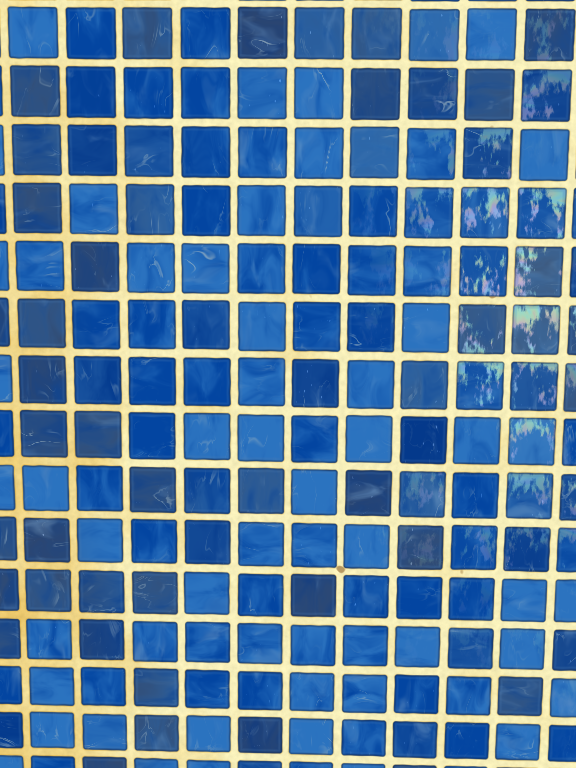
This texture is drawn by a WebGL 2 fragment shader. Its source:

```glsl
#version 300 es
precision highp float;
// Blue glass mosaic with cream grout, seen slightly in perspective.
// The plane is bent into a grid of cells; each cell holds a rounded tile
// whose tone, milky veins and window glints come from hashes and noise.

uniform vec2 u_resolution;
out vec4 fragColor;

vec2 hash2(vec2 p) {
  vec3 q = fract(p.xyx * vec3(0.1031, 0.1030, 0.0973));
  q += dot(q, q.yzx + 33.33);
  return fract((q.xx + q.yz) * q.zy);
}

float corner(vec2 i, vec2 f, vec2 o) {
  return dot(hash2(i + o + 71.0) * 2.0 - 1.0, f - o);
}

// Gradient noise, roughly -0.7 to 0.7
float noise(vec2 p) {
  vec2 i = floor(p), f = p - i, u = f * f * f * (f * (f * 6.0 - 15.0) + 10.0);
  return mix(mix(corner(i, f, vec2(0, 0)), corner(i, f, vec2(1, 0)), u.x),
             mix(corner(i, f, vec2(0, 1)), corner(i, f, vec2(1, 1)), u.x), u.y);
}

float fbm(vec2 p) {
  float sum = 0.0, amp = 1.0;
  for (int k = 0; k < 4; k++) {
    sum += amp * noise(p);
    p = mat2(1.6, 1.2, -1.2, 1.6) * p + 7.3;
    amp *= 0.5;
  }
  return sum;
}

float roundBox(vec2 p, vec2 halfSize, float r) {
  vec2 q = abs(p) - halfSize + r;
  return length(max(q, 0.0)) + min(max(q.x, q.y), 0.0) - r;
}

// Grid coordinates: columns converge and rows shrink towards the bottom
vec2 gridAt(vec2 p) {
  float v = (p.y - (p.x - 0.5) * (0.0039 + 0.0162 * p.y) - 0.007) / 0.1033;
  float row = v;
  for (int k = 0; k < 6; k++) row = v + 0.000484 * row * row * row;
  return vec2((p.x - 0.406) / (0.1 - 0.0079 * p.y), row);
}

vec3 glassColor(vec2 id, vec2 f, vec2 p, float d) {
  vec2 h = hash2(id + 40.0), g = hash2(id + 93.0), s = hash2(id + 17.0);
  float leftShade = smoothstep(0.45, 0.0, p.x);

  // Body tone: deep to mid blue, some tiles dull and slate
  vec2 q = (h.x > 0.5 ? f : f.yx) * vec2(1.2, 2.6) + s * 60.0;
  q += 0.7 * vec2(noise(q * 1.3), noise(q * 1.3 + 19.0));
  float cloud = fbm(q);
  vec3 col = mix(vec3(0.01, 0.27, 0.63), vec3(0.17, 0.45, 0.75),
                 smoothstep(0.1, 0.9, h.y * 0.85 + 0.1 + cloud * 0.6));
  col = mix(col, vec3(0.02, 0.20, 0.50), 0.7 * smoothstep(0.75, 1.0, g.y));
  float dull = smoothstep(0.72, 0.95, g.x + 0.28 * leftShade * (0.5 + p.y * 0.5));
  col = mix(col, vec3(0.20, 0.27, 0.40), dull * (0.62 + 0.35 * cloud));

  // Milky haze and thin veins
  float haze = smoothstep(0.1, 0.7, fbm(q * 0.8 + 31.0));
  col = mix(col, vec3(0.46, 0.62, 0.78), haze * (0.2 + 0.4 * s.x));
  float vein = 1.0 - smoothstep(0.0, 0.06, abs(fbm(q * 0.9 + 8.0) - 0.12));
  vein *= smoothstep(-0.1, 0.5, noise(f * 2.5 + g * 50.0));
  col = mix(col, vec3(0.62, 0.71, 0.76), vein * s.y * 0.75);

  // Scratchy light specks
  float speck = smoothstep(0.42, 0.62, noise(f * vec2(22.0, 9.0) + h * 90.0));
  col += 0.22 * speck * smoothstep(0.4, 0.9, g.y);

  // Pearly reflections gathered at the right
  float zone = smoothstep(0.56, 0.9, p.x) * exp(-pow((p.y - 0.52) / 0.4, 2.0));
  float lit = zone * smoothstep(0.15, 0.75, hash2(id + 61.0).x + 0.25 * zone);
  float sheet = fbm(f * vec2(2.6, 1.5) + s * 40.0) + 0.45 * fbm(f * vec2(13.0, 6.0) + g * 30.0);
  sheet += 0.55 * (s.x - 0.5) * f.x - 0.35 * f.y;
  float glint = lit * smoothstep(0.02, 0.36, sheet);
  vec3 pearl = vec3(0.80, 0.87, 0.86) + 0.13 * cos(6.0 * (f.y + cloud) + vec3(0, 2, 4));
  col = mix(col, pearl, glint * 0.9);
  col = mix(col, vec3(0.40, 0.58, 0.72), lit * 0.22);

  // Pale inner bevel and dark seam beside the grout
  float bevel = smoothstep(0.009, 0.005, -d) * smoothstep(0.002, 0.005, -d);
  col = mix(col, vec3(0.30, 0.48, 0.68), bevel * 0.22);
  float seam = smoothstep(0.0045, 0.0005, -d);
  return mix(col, vec3(0.13, 0.21, 0.35), seam * (0.65 + 0.35 * noise(p * 40.0)));
}

vec3 groutColor(vec2 p, float d) {
  float grain = fbm(p * 90.0), stain = fbm(p * 7.0);
  float amber = smoothstep(0.4, 0.0, p.x) * (0.3 + 0.35 * p.y) + 0.5 * stain - 0.05;
  amber += 0.55 * smoothstep(0.003, 0.0, d);
  vec3 col = mix(vec3(0.97, 0.94, 0.73), vec3(0.91, 0.75, 0.36), clamp(amber, 0.0, 1.0));
  col *= 1.0 + 0.06 * grain;
  float chip = smoothstep(0.52, 0.65, noise(p * 38.0));
  return mix(col, vec3(0.55, 0.38, 0.16), chip * 0.6);
}

void main() {
  // Canvas widths, measured down from the top left
  vec2 p = vec2(gl_FragCoord.x, u_resolution.y - gl_FragCoord.y) / u_resolution.x;
  vec2 grid = gridAt(p), id = floor(grid), f = grid - id - 0.5;
  vec2 pitch = vec2(0.1 - 0.0079 * p.y, 0.1033 * (1.0 - 0.00145 * grid.y * grid.y));

  // Tile outline with small shifts and a wavering edge
  vec2 shift = (hash2(id + 5.0) - 0.5) * 0.0024;
  float d = roundBox(f * pitch - shift, pitch * 0.5 - 0.0066, 0.005);
  d += 0.0011 * noise(p * 55.0);
  float soft = max(0.0011, 0.8 / u_resolution.x);
  float tile = smoothstep(soft, -soft, d);

  vec3 col = mix(groutColor(p, d), glassColor(id, f, p, d), tile);
  fragColor = vec4(clamp(col, 0.0, 1.0), 1.0);
}
```
